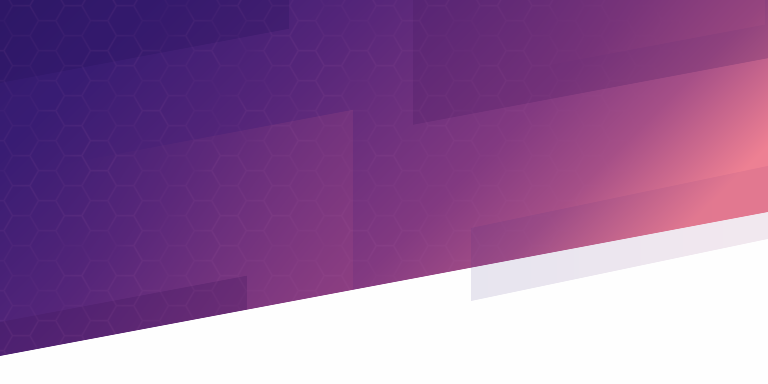
Reproduce this background procedurally as a WebGL 2 fragment shader.

```glsl
#version 300 es
precision highp float;
// A diagonal indigo-to-coral gradient over a white slanted footer.
// Translucent slanted panels are layered on top by half-plane masks,
// and a faint hexagon lattice is drawn with a cell distance function.
uniform vec2 u_resolution;
out vec4 fragColor;

const float SLOPE = 0.1875;
const float HEX_SIDE = 0.0451;
const vec2 HEX_ORIGIN = vec2(0.867, 0.5555);
const vec3 WHITE = vec3(0.997);
const vec3 SHADE = vec3(0.26, 0.09, 0.37);
const vec3 NIGHT = vec3(0.15, 0.07, 0.36);
const vec3 ROSE = vec3(0.78, 0.35, 0.53);

// Sine-free hash of a lattice cell.
float hash(vec2 cell) {
    vec3 q = fract(cell.xyx * 0.1031);
    q += dot(q, q.yzx + 33.33);
    return fract((q.x + q.y) * q.z);
}

// Smooth noise built from the hash.
float noise(vec2 p) {
    vec2 i = floor(p), f = fract(p);
    f = f * f * (3.0 - 2.0 * f);
    float low = mix(hash(i), hash(i + vec2(1, 0)), f.x);
    float high = mix(hash(i + vec2(0, 1)), hash(i + vec2(1, 1)), f.x);
    return mix(low, high, f.y);
}

// Antialiased step: one where d is positive.
float cover(float d, float px) {
    return smoothstep(-0.5 * px, 0.5 * px, d);
}

// Mask above a slanted line with the given height at x = 0.
float above(vec2 p, float height, float slope, float px) {
    return cover((p.y - height - slope * p.x) / sqrt(1.0 + slope * slope), px);
}

// Colour along the diagonal, t grows to the right and downward.
vec3 ramp(float t) {
    vec3 c = mix(vec3(0.19, 0.10, 0.42), vec3(0.22, 0.11, 0.45), smoothstep(0.0, 0.4, t));
    c = mix(c, vec3(0.33, 0.145, 0.475), clamp((t - 0.4) / 0.55, 0.0, 1.0));
    c = mix(c, vec3(0.51, 0.225, 0.505), clamp((t - 0.95) / 0.72, 0.0, 1.0));
    c = mix(c, vec3(0.65, 0.31, 0.53), clamp((t - 1.67) / 0.33, 0.0, 1.0));
    return mix(c, vec3(0.93, 0.50, 0.575), clamp((t - 2.0) / 0.38, 0.0, 1.0));
}

// Distance to the border of the nearest flat-topped hexagon.
float hexBorder(vec2 p, float side) {
    vec2 period = side * vec2(3.0, sqrt(3.0));
    vec2 a = mod(p + 0.5 * period, period) - 0.5 * period;
    vec2 b = mod(p, period) - 0.5 * period;
    vec2 q = abs(dot(a, a) < dot(b, b) ? a : b);
    return 0.5 * period.y - max(q.y, dot(q, vec2(0.5 * sqrt(3.0), 0.5)));
}

void main() {
    float px = 1.0 / u_resolution.y;
    vec2 p = gl_FragCoord.xy * px;
    vec3 color = ramp(p.x + 1.0 - p.y);

    // Dark corner panel and warm panel fading in from the left.
    float corner = above(p, 0.784, SLOPE, px) * cover(0.753 - p.x, px);
    color = mix(color, NIGHT, 0.28 * corner);
    float warm = (1.0 - above(p, 0.5417, SLOPE, px)) * cover(0.919 - p.x, px);
    color = mix(color, ROSE, 0.15 * warm * smoothstep(0.1, 0.95, p.x));

    // Large upper right panel with a lighter strip along its top.
    float upper = above(p, 0.4734, SLOPE, px) * cover(p.x - 1.0755, px);
    color = mix(color, SHADE, 0.23 * upper);
    float strip = above(p, 0.5625, SLOPE, px) * cover(1.992 - p.x, px);
    color = mix(color, ROSE, 0.12 * strip * smoothstep(1.3, 1.95, p.x));

    // Small lower left panel.
    float lower = (1.0 - above(p, 0.1615, SLOPE, px)) * cover(0.643 - p.x, px);
    color = mix(color, SHADE, 0.30 * lower);

    // Uneven hexagon lattice, fading toward the bright side.
    float lineWidth = 0.0018;
    float soft = max(px, 0.0015);
    float border = hexBorder(p - HEX_ORIGIN, HEX_SIDE);
    float lattice = 1.0 - smoothstep(lineWidth - soft, lineWidth + soft, border);
    float strength = mix(0.03, 0.12, noise(p * 14.0));
    strength *= 1.0 - smoothstep(1.1, 1.9, p.x);
    color = mix(color, vec3(0.72, 0.42, 0.68), lattice * strength);

    // White footer, then the tinted panel that overlaps its edge.
    color = mix(WHITE, color, above(p, 0.0729, SLOPE, px));
    float overlap = above(p, -0.0403, 0.209, px) * (1.0 - above(p, 0.150, 0.209, px));
    overlap *= cover(p.x - 1.2266, px);
    vec3 tint = mix(vec3(0.25, 0.16, 0.50), vec3(0.58, 0.26, 0.50), smoothstep(1.22, 2.0, p.x));
    color = mix(color, tint, 0.12 * overlap);

    fragColor = vec4(color, 1.0);
}
```
